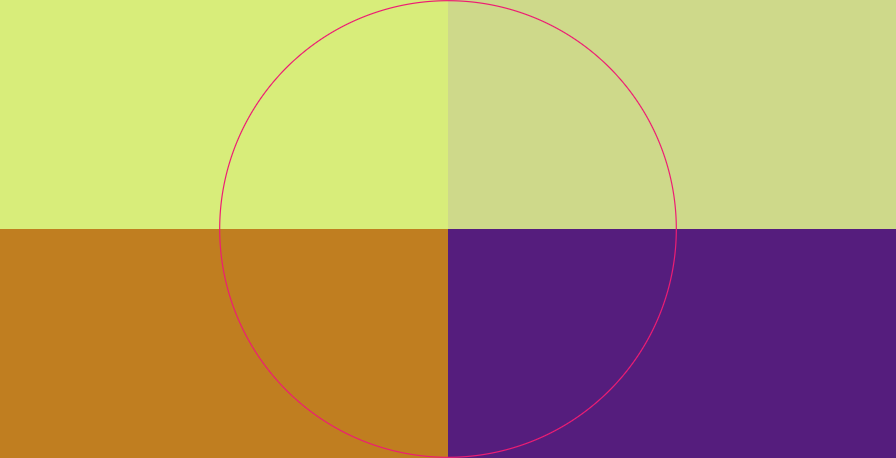
This background is drawn by a Shadertoy shader. Its source:

```glsl
// Four flat colour quadrants meeting at the canvas centre, with a thin
// pink ring that spans the full height. Quadrants are blended by smoothed
// half-planes; the ring is the distance to a circle.

const vec3 LIME   = vec3(0.847, 0.929, 0.480);
const vec3 SAGE   = vec3(0.808, 0.851, 0.541);
const vec3 OCHRE  = vec3(0.753, 0.494, 0.125);
const vec3 PURPLE = vec3(0.333, 0.114, 0.490);
const vec3 PINK   = vec3(0.930, 0.110, 0.450);

// Lengths are fractions of the canvas height.
const float RING_RADIUS = 0.4985;
const float RING_WIDTH  = 0.0026;

// Coverage of the positive side of an edge, smoothed over one pixel.
float coverage(float dist, float pixel) {
    return clamp(dist / pixel + 0.5, 0.0, 1.0);
}

void mainImage(out vec4 fragColor, in vec2 fragCoord) {
    float pixel = 1.0 / iResolution.y;
    vec2 p = (fragCoord - 0.5 * iResolution.xy) * pixel;

    // Quadrants
    float right = coverage(p.x, pixel);
    float top = coverage(p.y, pixel);
    vec3 color = mix(mix(OCHRE, PURPLE, right), mix(LIME, SAGE, right), top);

    // Ring: overlap of the pixel footprint with the stroke
    float d = length(p) - RING_RADIUS;
    float halfWidth = 0.5 * RING_WIDTH;
    float ring = coverage(d + halfWidth, pixel) - coverage(d - halfWidth, pixel);
    color = mix(color, PINK, ring);

    fragColor = vec4(color, 1.0);
}
```
